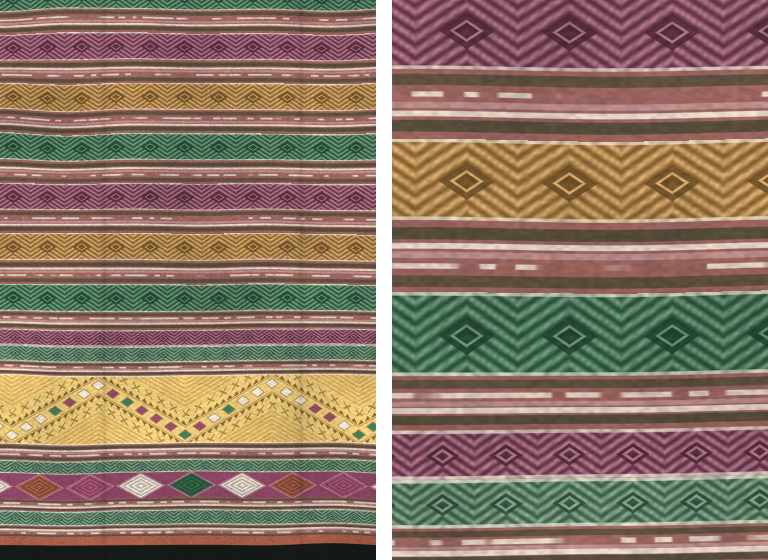
Left: the whole. Right: its middle third, enlarged.
A WebGL 2 fragment shader for this pattern:

```glsl
#version 300 es
precision highp float;
// Striped handwoven cloth: seven zigzag bands in three dyes, then a wide yellow band
// with a jewelled zigzag, a row of lozenges, narrow bands and a dark hem.
// Bands are placed by height; motifs are folded coordinates, wear is value noise.

#define CLOTH 768.0         // cloth units in the canvas height
#define REPEAT 69.0         // distance from one large band to the next
#define BAND_HEIGHT 37.0
#define FIRST_BAND 46.0
#define EYE_PITCH 47.0      // width of one large zigzag
#define SMALL_PITCH 29.0    // width of one narrow zigzag
#define PEAK_PITCH 238.0    // width of one jewelled zigzag
#define LOZENGE_PITCH 69.5
#define WOBBLE 3.0
#define WEAR 0.20

uniform vec2 u_resolution;
out vec4 fragColor;

const vec3 PURPLE = vec3(0.58, 0.29, 0.41), GOLD = vec3(0.78, 0.56, 0.27);
const vec3 GREEN = vec3(0.24, 0.48, 0.34), YELLOW = vec3(0.92, 0.80, 0.48);
const vec3 CREAM = vec3(0.93, 0.89, 0.83), OLIVE = vec3(0.29, 0.28, 0.20);
const vec3 MAUVE = vec3(0.58, 0.39, 0.38), RUST = vec3(0.65, 0.36, 0.27);
const vec3 HEM = vec3(0.08, 0.10, 0.09);
float aa;

float hash(vec2 p) {
  vec3 q = fract(vec3(p.xyx) * 0.1031);
  q += dot(q, q.yzx + 33.33);
  return fract((q.x + q.y) * q.z);
}

float noise(vec2 p) {
  vec2 i = floor(p), f = fract(p);
  f = f * f * (3.0 - 2.0 * f);
  return mix(mix(hash(i), hash(i + vec2(1, 0)), f.x),
             mix(hash(i + vec2(0, 1)), hash(i + vec2(1, 1)), f.x), f.y);
}

float fill(float d) { return 1.0 - smoothstep(-aa, aa, d); }
float span(float y, float a, float b) { return fill(abs(y - 0.5 * (a + b)) - 0.5 * (b - a)); }
float fold(float x, float pitch) { return mod(x + 0.5 * pitch, pitch) - 0.5 * pitch; }

vec3 dye(float i) { return i < 0.5 ? PURPLE : i < 1.5 ? GOLD : GREEN; }

// Plain stripes with a solid and a dashed pale line, s running 0 to 1 over height h
vec3 stripes(float x, float s, float h, float seed) {
  if (mod(seed, 2.0) > 0.5) s = 1.0 - s;
  float y = s * h;
  vec3 col = mix(MAUVE, RUST, 0.35 * noise(vec2(x * 0.05, y * 0.4 + seed * 9.0)));
  col = mix(col, OLIVE, 0.85 * span(y, 0.10 * h, 0.27 * h));
  col = mix(col, CREAM, 0.85 * fill(abs(y - 0.36 * h) - 1.3));
  col = mix(col, vec3(0.76, 0.60, 0.60), 0.7 * span(y, 0.44 * h, 0.53 * h));
  float dash = smoothstep(0.35, 0.6, noise(vec2(x / 8.0, seed * 7.0)));
  col = mix(col, CREAM, 0.8 * dash * fill(abs(y - 0.64 * h) - 1.2));
  return mix(col, OLIVE, 0.75 * span(y, 0.77 * h, 0.93 * h));
}

// Nested chevrons with a dark eye under each peak, y measured from the band top
vec3 zigzag(float x, float y, float h, float pitch, vec3 base) {
  float u = fold(x - 253.0, pitch);
  float rise = y - abs(u) * 0.66;
  float ridge = 0.5 + 0.5 * sin(rise * 6.2832 / mix(4.6, 6.0, step(30.0, h)));
  float twist = 0.5 + 0.5 * sin((x * 0.8 + y * 0.5) * 2.1);
  vec3 col = mix(base * 0.68, mix(base, CREAM, 0.30), ridge * (0.78 + 0.22 * twist));
  float eye = abs(u) * 0.66 + abs(y - 0.52 * h);
  col = mix(col, base * 0.52, 0.85 * fill(eye - 0.23 * h));
  col = mix(col, mix(base, CREAM, 0.25), fill(abs(eye - 0.12 * h) - 0.7));
  float edge = min(y, h - y);
  float stitch = 0.6 + 0.4 * noise(vec2(x / 3.0, h));
  return mix(col, CREAM, 0.85 * stitch * fill(edge - 1.6));
}

// Wide yellow band: jewels on the zigzag, rows of triangles and stars beside it
vec3 jewelBand(vec2 p) {
  float m = fold(p.x - 135.0, PEAK_PITCH), slope = 140.0 / PEAK_PITCH;
  float w = p.y - 527.0 - slope * abs(m), off = abs(w);
  vec3 ink = vec3(0.58, 0.42, 0.22), col = YELLOW;
  float ribs = 0.5 + 0.5 * sin(w * 1.05);
  col = mix(col, GOLD, ribs * mix(0.15, 0.6, smoothstep(34.0, 38.0, off)));
  col = mix(col, ink, 0.6 * fill(abs(off - 11.0) - 0.7));
  float tooth = abs(fold(p.x, 9.0)) - 0.65 * (19.0 - off);
  col = mix(col, ink * 0.8, 0.85 * fill(max(tooth, 13.0 - off)));
  vec2 star = abs(vec2(fold(p.x, 17.0), off - 28.0));
  float petals = max(max(star.x, star.y) - 5.0, abs(star.x - star.y) - 1.3);
  col = mix(col, ink, 0.75 * fill(petals));
  float pitch = PEAK_PITCH / 12.0, id = floor((p.x - 135.0) / pitch + 0.5);
  float u = fold(p.x - 135.0, pitch), centre = 527.0 + slope * abs(m - u);
  float jewel = abs(u) * 0.75 + abs(p.y - centre) - 6.2, pick = hash(vec2(id + 40.0, 7.0));
  vec3 gem = pick < 0.36 ? CREAM : pick < 0.68 ? PURPLE : GREEN;
  col = mix(col, ink, 0.7 * fill(jewel - 1.4));
  col = mix(col, gem, fill(jewel));
  return mix(col, CREAM, 0.8 * fill(min(p.y - 514.0, 609.0 - p.y) - 1.8));
}

// Lozenges in a cycle of five on a purple ground
vec3 lozenges(vec2 p) {
  float id = mod(floor((p.x - 193.0) / LOZENGE_PITCH + 0.5), 5.0);
  float d = abs(fold(p.x - 193.0, LOZENGE_PITCH)) * 0.55 + abs(p.y - 667.0);
  vec3 gem = id < 0.5 || id == 2.0 ? CREAM : id < 1.5 ? GREEN * 0.85 : id < 3.5 ? RUST : PURPLE * 1.15;
  gem *= 0.88 + 0.14 * sin(d * 1.3);
  vec3 col = mix(PURPLE * 0.95, CREAM, 0.45 * fill(abs(d - 17.6) - 0.8));
  return mix(col, gem, fill(d - 16.5));
}

void main() {
  aa = 0.75 * CLOTH / u_resolution.y;
  vec2 p = vec2(gl_FragCoord.x, u_resolution.y - gl_FragCoord.y) * CLOTH / u_resolution.y;
  vec2 cloth = p;
  p.y += WOBBLE * (noise(p * vec2(0.011, 0.006)) - 0.5) * 2.0;

  // Large bands and the stripes between them
  float i = clamp(floor((p.y - FIRST_BAND) / REPEAT), -1.0, 5.0);
  float y = p.y - FIRST_BAND - i * REPEAT;
  float gap = i > 4.5 ? 24.0 : REPEAT - BAND_HEIGHT;
  vec3 col = stripes(p.x, (y - BAND_HEIGHT) / gap, gap, i + 2.0);
  col = mix(col, zigzag(p.x, y, BAND_HEIGHT, EYE_PITCH, dye(mod(i + 3.0, 3.0))), fill(y - BAND_HEIGHT));

  // Lower stripes, then narrow bands: top, bottom, dye
  const vec2 plain[4] = vec2[](vec2(496, 514), vec2(609, 631), vec2(684, 700), vec2(720, 736));
  const vec3 narrow[4] = vec3[](vec3(452, 474, 0), vec3(474, 496, 2), vec3(631, 649, 2), vec3(700, 720, 2));
  for (int k = 0; k < 4; k++) {
    vec2 s = plain[k];
    vec3 n = narrow[k];
    float h = s.y - s.x;
    col = mix(col, stripes(p.x, (p.y - s.x) / h, h, float(k) + 11.0), span(p.y, s.x, s.y));
    vec3 base = n.z > 1.0 ? mix(GREEN, CREAM, 0.15) : PURPLE;
    col = mix(col, zigzag(p.x, p.y - n.x, n.y - n.x, SMALL_PITCH, base), span(p.y, n.x, n.y));
  }
  col = mix(col, jewelBand(p), span(p.y, 514.0, 609.0));
  col = mix(col, lozenges(p), span(p.y, 649.0, 684.0));
  col = mix(col, RUST, fill(736.0 - p.y));
  col = mix(col, HEM, fill(747.0 - p.y));

  // Thread grain, faded patches and two vertical creases
  float grain = noise(cloth * vec2(0.35, 0.7)) - 0.5;
  float patches = noise(cloth * 0.012 + 3.0) + 0.5 * noise(cloth * 0.04) - 0.75;
  float crease = exp(-abs(cloth.x - 143.0) / 3.0) + exp(-abs(cloth.x - 413.0) / 4.0);
  col *= 1.0 + WEAR * (0.8 * grain + 0.6 * patches - 0.6 * crease);
  fragColor = vec4(clamp(col, 0.0, 1.0), 1.0);
}
```
